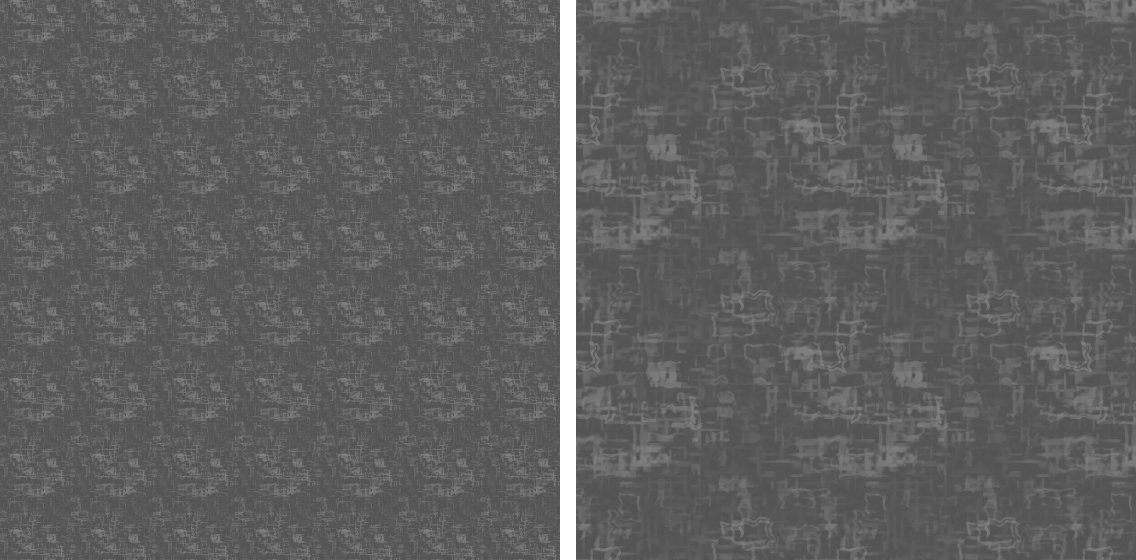
Left, the full canvas; right, a detail of the centre.
Reproduce this texture procedurally as a Shadertoy shader.

```glsl
// Worn charcoal weave: repeating tile of scratched blocks, broken outlines and thread streaks.

const vec2  REPEATS      = vec2(6.83, 7.4);   // tiles across and down
const vec3  BASE_COLOR   = vec3(0.332);
const vec3  LIGHT_COLOR  = vec3(0.505);
const int   BLOCK_COUNT  = 120;
const vec2  MIN_HALF     = vec2(0.012, 0.010); // block half size, in tiles
const vec2  MAX_HALF     = vec2(0.085, 0.065);
const float LINE_HALF    = 0.0055;             // half width of outlines
const float OUTLINE_PART = 0.42;               // share of blocks left hollow
const float RAGGED       = 0.022;              // edge displacement
const float HAZE         = 0.50;               // loose threads around blocks
const float GRAIN        = 0.018;

// Bright areas of the tile: centre x, y (from the top) and radius
const int PATCH_COUNT = 8;
const vec3 PATCHES[PATCH_COUNT] = vec3[](
    vec3(0.57, 0.43, 0.17), vec3(0.72, 0.06, 0.13),
    vec3(0.39, 0.91, 0.16), vec3(0.18, 0.07, 0.15),
    vec3(0.14, 0.53, 0.11), vec3(0.80, 0.32, 0.12),
    vec3(0.92, 0.82, 0.09), vec3(0.34, 0.22, 0.12));

float hash(vec2 p) {
    vec3 q = fract(p.xyx * 0.1031);
    q += dot(q, q.yzx + 33.33);
    return fract((q.x + q.y) * q.z);
}

// Value noise that wraps over the unit tile
float tileNoise(vec2 p, vec2 grid, float seed) {
    vec2 g = p * grid;
    vec2 cell = floor(g);
    vec2 f = smoothstep(0.0, 1.0, g - cell);
    vec2 a = mod(cell, grid) + seed;
    vec2 b = mod(cell + 1.0, grid) + seed;
    return mix(mix(hash(a), hash(vec2(b.x, a.y)), f.x),
               mix(hash(vec2(a.x, b.y)), hash(b), f.x), f.y);
}

// Shortest offset between two points of the wrapped tile
vec2 wrapped(vec2 offset) {
    return fract(offset + 0.5) - 0.5;
}

float patchDensity(vec2 p) {
    float density = 0.0;
    for (int i = 0; i < PATCH_COUNT; i++) {
        vec2 d = wrapped(p - PATCHES[i].xy) / PATCHES[i].z;
        density += exp(-dot(d, d));
    }
    return min(density, 1.0);
}

// Filled or hollow blocks, brightest inside the patches
float blocks(vec2 p, float pixel) {
    float gap = 1.0;
    for (int i = 0; i < BLOCK_COUNT; i++) {
        float id = float(i) + 1.0;
        vec2 center = vec2(hash(vec2(id, 11.0)), hash(vec2(id, 23.0)));
        vec2 size = vec2(hash(vec2(id, 37.0)), hash(vec2(id, 41.0)));
        vec2 halfSize = mix(MIN_HALF, MAX_HALF, size * size);
        vec2 d = abs(wrapped(p - center)) - halfSize;
        float dist = max(d.x, d.y);
        if (dist > LINE_HALF + pixel) continue;

        bool hollow = hash(vec2(id, 53.0)) < OUTLINE_PART;
        if (hollow) dist = abs(dist) - LINE_HALF;
        float cover = 1.0 - smoothstep(-0.6 * pixel, 0.6 * pixel, dist);
        float tone = mix(0.30, 0.85, hash(vec2(id, 67.0)));
        tone *= mix(0.40, 1.0, patchDensity(center));
        gap *= 1.0 - cover * tone;
    }
    return 1.0 - gap;
}

void mainImage(out vec4 fragColor, in vec2 fragCoord) {
    vec2 uv = fragCoord / iResolution.xy;
    vec2 p = fract(vec2(uv.x, 1.0 - uv.y) * REPEATS);
    float pixel = REPEATS.y / iResolution.y;

    // Horizontal and vertical threads
    float weft = tileNoise(p, vec2(17.0, 64.0), 5.0);
    float warp = tileNoise(p, vec2(68.0, 15.0), 97.0);
    float grain = tileNoise(p, vec2(72.0, 68.0), 211.0);
    float threads = max(weft, warp);

    // Blocks with ragged edges, worn along the threads
    vec2 shift = vec2(tileNoise(p, vec2(14.0, 38.0), 307.0),
                      tileNoise(p, vec2(38.0, 14.0), 401.0)) - 0.5;
    float wear = smoothstep(0.22, 0.72, mix(threads, grain, 0.3));
    float light = blocks(p + RAGGED * shift, pixel) * wear;

    // Loose threads
    float haze = smoothstep(0.55, 0.90, threads) * mix(0.15, 1.0, patchDensity(p));
    light = 1.0 - (1.0 - light) * (1.0 - HAZE * haze);

    vec3 color = mix(BASE_COLOR, LIGHT_COLOR, light);
    color += GRAIN * (grain - 0.5);
    fragColor = vec4(color, 1.0);
}
```
